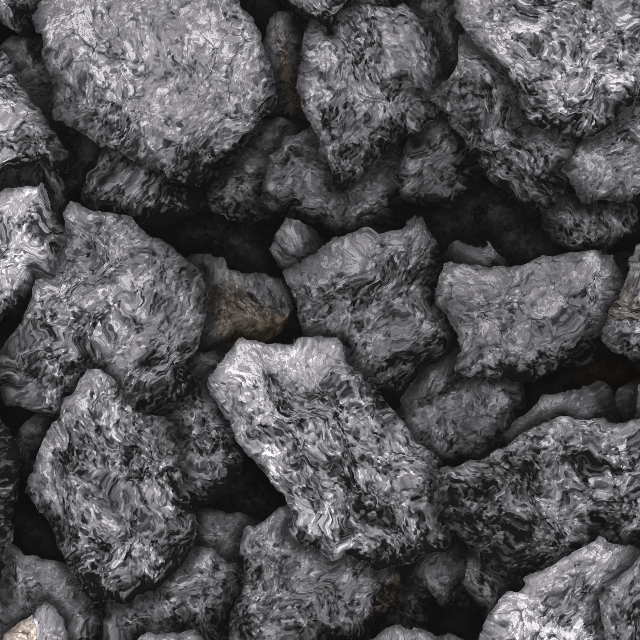
Give the GLSL for this texture, as a Shadertoy shader.

```glsl
// A heap of broken grey rocks with dark gaps between them.
// Three layers of faceted stones are painted back to front on jittered grids,
// then lit with rough grain made of soft cellular noise in several octaves.

#define GAIN 0.63         // brightness of lit stone
#define FLOOR_TONE 0.055  // darkest tone in the gaps
#define BEVEL 0.85        // steepness of stone flanks
#define GRAIN 0.34        // roughness of the surface
#define RAGGED 0.012      // roughness of the outlines
#define SHADOW 0.042      // width of contact shadows
#define CHIP_EDGE 10.0    // sharpness of the noise cells
#define STONE_TINT vec3(1.0, 0.985, 1.015)
#define RUST_TINT vec3(1.08, 0.88, 0.64)
#define SUN vec3(-0.25, 0.55, 0.80)

const float TAU = 6.28318;

struct Surface {
    vec2 slope;    // outward lean of the stone
    vec2 local;    // grain coordinates
    float light;   // openness to the sky
    float albedo;
};

vec3 hash3(vec2 p) {
    vec3 q = fract(p.xyx * vec3(0.1031, 0.1030, 0.0973));
    q += dot(q, q.yxz + 33.33);
    return fract((q.xxy + q.yzz) * q.zyx);
}

mat2 rotation(float a) {
    return mat2(cos(a), sin(a), -sin(a), cos(a));
}

// Soft cellular noise: xyz random value of the chip, w falls at its borders
vec4 chips(vec2 p) {
    vec2 base = floor(p);
    vec4 sum = vec4(0.0);
    float strongest = 0.0;
    for (int y = -1; y <= 1; y++)
    for (int x = -1; x <= 1; x++) {
        vec2 cell = base + vec2(x, y);
        vec2 away = p - cell - hash3(cell).xy;
        float weight = exp(-CHIP_EDGE * dot(away, away));
        sum += weight * vec4(hash3(cell + 57.0) * 2.0 - 1.0, 1.0);
        strongest = max(strongest, weight);
    }
    return vec4(sum.xyz, strongest) / sum.w;
}

// Paint one many-sided stone over the surface
void addStone(inout Surface s, vec2 p, vec2 cell, float layer, float size) {
    vec2 seed = cell + layer * 71.0;
    vec3 place = hash3(seed), form = hash3(seed + 19.5), look = hash3(seed + 43.7);
    vec2 q = p - cell - 0.25 - 0.5 * place.xy;
    if (dot(q, q) > 1.6 || form.z < 0.12 * layer) return;

    mat2 turn = rotation(TAU * place.z);
    q = turn * q;
    vec2 local = q * size * vec2(1.0, 1.35) + place.xy * 40.0;
    q.y *= 1.0 + 0.6 * form.x;

    float radius = mix(0.50, 0.65, form.y), edge = -9.0;
    vec2 slope = (look.xy - 0.5) * 0.7;
    for (int i = 0; i < 7; i++) {
        vec3 r = hash3(seed * 7.3 + vec2(float(i) * 3.1, 9.0));
        float a = (float(i) + 0.7 * r.x) * TAU / 7.0;
        vec2 n = vec2(cos(a), sin(a));
        float side = dot(q, n) - radius * (0.72 + 0.45 * r.y);
        edge = max(edge, side);
        slope += n * turn * BEVEL * smoothstep(-0.08 - 0.3 * r.z, 0.0, side);
    }
    edge *= size;

    float cover = 1.0 - smoothstep(-1.0, 1.0, edge * iResolution.y);
    float shaded = s.light * mix(0.3, 1.0, smoothstep(0.0, SHADOW, edge));
    float open = mix(0.62, 1.0, smoothstep(0.0, 0.4, layer * 0.2));
    open *= mix(0.65, 1.0, smoothstep(0.0, 0.015, -edge));
    s.light = mix(shaded, open, cover);
    s.slope = mix(s.slope, slope, cover);
    s.albedo = mix(s.albedo, 0.86 + 0.28 * look.z, cover);
    if (edge < 0.0) s.local = local;
}

void mainImage(out vec4 fragColor, in vec2 fragCoord) {
    vec2 p = fragCoord / iResolution.y;

    // Ragged outlines
    vec2 bent = p + 0.008 * sin(p.yx * 19.0 + vec2(1.0, 4.0));
    bent += RAGGED * chips(p * 11.0).xy;
    bent += 0.42 * RAGGED * chips(p * 31.0 + 7.0).xy;
    bent += 0.15 * RAGGED * chips(p * 85.0 + 3.0).xy;

    // Pile of stones, small and deep ones first
    Surface s = Surface(vec2(0.0), p, 0.15, 1.0);
    for (int layer = 0; layer < 3; layer++) {
        float depth = float(layer);
        float size = 0.21 + 0.055 * depth;
        vec2 g = bent / size + depth * 5.37;
        for (int y = 1; y >= -1; y--)
        for (int x = -1; x <= 1; x++)
            addStone(s, g, floor(g) + vec2(x, y), depth, size);
    }

    // Grain: every octave tilts the surface chip by chip
    vec2 uv = s.local + 0.004 * sin(s.local.yx * 60.0);
    vec4 patches = chips(uv * 7.0 + 90.0);
    vec2 lean = s.slope;
    float pits = 1.0, freq = 12.0;
    for (int i = 0; i < 5; i++) {
        vec4 c = chips(uv * freq);
        float strength = GRAIN * (0.85 + 0.15 * float(i));
        lean += strength * c.xy;
        pits *= 1.0 + 0.07 * c.z - 0.10 * (1.0 - smoothstep(0.45, 0.75, c.w));
        // Cracks along some of the larger chips
        if (i == 1) pits *= 1.0 - 0.4 * (1.0 - smoothstep(0.42, 0.58, c.w)) * smoothstep(0.1, 0.5, patches.x);
        uv = rotation(1.1) * uv;
        freq *= 2.05;
    }

    // Light, bright flecks and rust stains
    float lit = max(dot(normalize(vec3(lean, 1.0)), SUN), 0.08);
    float tone = lit * pits * s.albedo * (1.03 + 0.10 * patches.y);
    tone += 0.18 * smoothstep(0.88, 1.02, lit * pits);
    tone = FLOOR_TONE + GAIN * tone * s.light;
    float rust = smoothstep(0.72, 0.95, patches.z) * smoothstep(0.0, 0.5, patches.x);
    fragColor = vec4(tone * mix(STONE_TINT, RUST_TINT, 0.6 * rust), 1.0);
}
```
